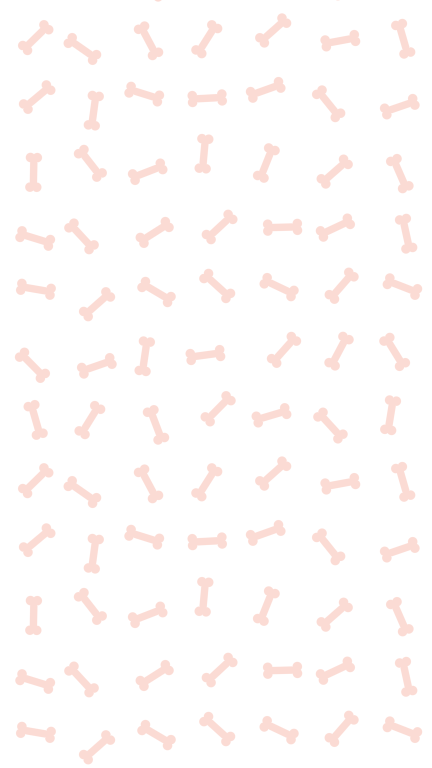
A Shadertoy shader for this pattern:

```glsl
// Scattered pale pink bones on a white ground.

// Integer hash: two values in 0..1 per grid cell
vec2 hash2(vec2 cell) {
    uvec2 q = uvec2(ivec2(cell) + 64) * uvec2(1597u, 3571u);
    uint n = (q.x ^ q.y) * 2654435769u;
    n = (n ^ (n >> 15)) * 2246822519u;
    n ^= n >> 13;
    return vec2(n & 0xffffu, n >> 16) / 65535.0;
}

mat2 rotation(float angle) {
    float c = cos(angle), s = sin(angle);
    return mat2(c, -s, s, c);
}

// Distance to a bone along x: a straight shaft with two knobs at each end
float boneDistance(vec2 p) {
    p = abs(p);
    vec2 d = p - vec2(0.24, 0.06);
    float shaft = length(max(d, 0.0)) + min(max(d.x, d.y), 0.0);
    float knob = length(p - vec2(0.24, 0.055)) - 0.077;
    return min(shaft, knob);
}

void mainImage(out vec4 fragColor, in vec2 fragCoord) {
    // Seven columns across the width, rows counted down from the top
    float cellsPerPixel = 7.0 / iResolution.x;
    vec2 p = vec2(fragCoord.x, iResolution.y - fragCoord.y) * cellsPerPixel;
    p = p * vec2(1.0, 0.975) + vec2(0.04, -0.06);

    // Stagger the columns, then repeat the scatter every seven rows
    p.y += 0.26 * (hash2(vec2(floor(p.x), 40.0)).x - 0.5);
    vec2 cell = floor(p);
    vec2 id = vec2(cell.x, mod(cell.y, 7.0));

    // Shift and turn the bone within its cell
    vec2 offset = (hash2(id) - 0.5) * 0.32;
    float angle = 3.14159 * hash2(id + vec2(17.0, 9.0)).x;
    vec2 local = (p - cell - 0.5 - offset) / vec2(1.0, 0.975);
    float d = boneDistance(rotation(angle) * local);

    float cover = 1.0 - smoothstep(-0.7, 0.7, d / cellsPerPixel);
    vec3 bonePink = vec3(0.984, 0.859, 0.831);
    fragColor = vec4(mix(vec3(1.0), bonePink, cover), 1.0);
}
```
